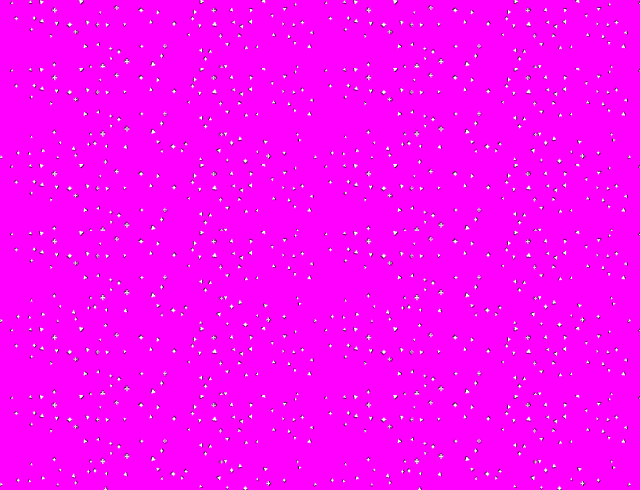
A Shadertoy shader for this pattern:

```glsl
// Tiled magenta field of small white flecks with broken, soft black edges.
#define TILE_W 0.641      // tile width, in canvas heights
#define TILE_H 0.334      // tile height
#define CUT 0.1378        // the upper band of a tile restarts here
#define COLS 24
#define ROWS 7
#define FLECK_SIZE 0.0030 // mean fleck radius
#define EDGE_WIDTH 0.0005 // how far the black shows all round
#define EDGE_SHIFT 0.0015 // offset of the black to one side
#define SOFTNESS 0.0033   // width of the smoothed border
#define GROUND vec3(1.0, 0.0, 1.0)
#define FLECK vec3(0.98, 1.0, 0.98)
#define EDGE vec3(0.0)

// Chance of a fleck in each row of cells, from the top
const float rowDensity[ROWS] = float[ROWS](0.78, 0.95, 0.33, 0.45, 0.52, 0.60, 0.50);

// Integer hash: three values in 0..1 per cell and seed
vec3 hash3(ivec2 cell, int seed) {
    uvec3 v = uvec3(cell, seed) * 1664525u + 1013904223u;
    v.x += v.y * v.z; v.y += v.z * v.x; v.z += v.x * v.y;
    v ^= v >> 16u;
    v.x += v.y * v.z; v.y += v.z * v.x; v.z += v.x * v.y;
    return vec3(v >> 8u) / 16777216.0;
}

// Distance to a lumpy three-sided blob, a diamond or a small cross
float fleckDistance(vec2 p, float radius, float kind, float turn) {
    vec2 a = abs(p);
    if (kind < 0.60) {
        float lobes = cos(3.0 * atan(p.y, p.x + 1e-6) + turn);
        return length(p) - radius * (1.0 + 0.25 * lobes);
    }
    if (kind < 0.92) return (a.x + a.y - 1.3 * radius) * 0.7071;
    return max(max(a.x, a.y) - 1.4 * radius, min(a.x, a.y) - 0.42 * radius);
}

float coverage(float d) {
    float width = max(SOFTNESS, 1.0 / iResolution.y);
    return smoothstep(0.5 * width, -0.5 * width, d);
}

void mainImage(out vec4 fragColor, in vec2 fragCoord) {
    vec2 p = fragCoord / iResolution.y;

    // Fold into one tile, measured from the top, then repeat its upper band
    vec2 q = mod(vec2(p.x, 1.0 - p.y), vec2(TILE_W, TILE_H));
    if (q.y > CUT) q.y -= CUT;

    vec2 cellSize = vec2(TILE_W, TILE_H - CUT) / vec2(COLS, ROWS);
    ivec2 home = ivec2(floor(q / cellSize));
    vec3 color = GROUND;

    // Scatter one possible fleck per cell, reaching into the neighbours
    for (int j = -1; j <= 1; j++) {
        for (int i = -1; i <= 1; i++) {
            ivec2 cell = home + ivec2(i, j);
            if (cell.y < 0 || cell.y >= ROWS) continue;
            ivec2 id = ivec2((cell.x + COLS) % COLS, cell.y);
            vec3 place = hash3(id, 3);
            if (place.z > rowDensity[id.y]) continue;
            vec3 look = hash3(id, 11);
            vec3 form = hash3(id, 19);

            vec2 center = (vec2(cell) + mix(vec2(0.05), vec2(0.95), place.xy)) * cellSize;
            vec2 d = q - center;
            d.x *= mix(0.9, 1.35, form.x);
            float radius = FLECK_SIZE * mix(0.65, 1.2, look.x);
            float angle = 6.2832 * look.y;
            float turn = 6.2832 * form.y;
            vec2 shift = EDGE_SHIFT * vec2(cos(angle), sin(angle));

            // Black rim, heavier on one side, then the white body over it
            float rim = fleckDistance(d - shift, radius, look.z, turn) - EDGE_WIDTH;
            float body = fleckDistance(d, radius, look.z, turn);
            color = mix(color, EDGE, coverage(rim) * mix(0.6, 1.0, form.z));
            color = mix(color, FLECK, coverage(body));
        }
    }
    fragColor = vec4(color, 1.0);
}
```
